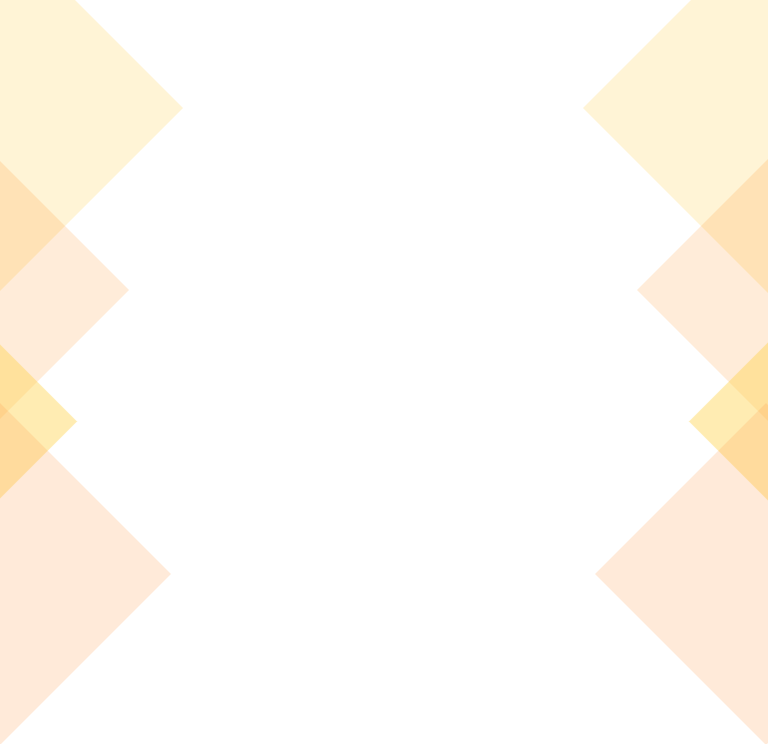
Write a Shadertoy shader that draws this background.

```glsl
// Pale translucent diamonds stacked along both side edges of a white field.
// The right side mirrors the left; each diamond is an L1 distance shape
// blended over the ones below it, so overlaps deepen in colour.

const vec3 WHITE = vec3(1.0);
const vec3 CREAM = vec3(1.0, 0.775, 0.20);
const vec3 ORANGE = vec3(1.0, 0.50, 0.0);
const vec3 GOLD = vec3(1.0, 0.815, 0.25);
const vec3 CORAL = vec3(1.0, 0.627, 0.32);

// Signed distance to a square standing on its corner
float diamondDistance(vec2 p, vec2 center, float radius) {
    vec2 d = abs(p - center);
    return (d.x + d.y - radius) * 0.70711;
}

// Blend a tinted diamond, placed by its inner tip, over the base colour
vec3 addDiamond(vec3 base, vec2 p, vec2 tip, float radius, vec3 tint, float opacity, float pixel) {
    float d = diamondDistance(p, tip - vec2(radius, 0.0), radius);
    float coverage = 1.0 - smoothstep(-0.7 * pixel, 0.7 * pixel, d);
    return mix(base, tint, coverage * opacity);
}

void mainImage(out vec4 fragColor, in vec2 fragCoord) {
    float pixel = 1.0 / iResolution.y;
    vec2 p = fragCoord * pixel;

    // Fold the right half onto the left, slightly inside the right edge
    float mirrorWidth = 0.9974 * iResolution.x * pixel;
    p.x = min(p.x, mirrorWidth - p.x);

    // Layers from back to front
    vec3 color = WHITE;
    color = addDiamond(color, p, vec2(0.2460, 0.8548), 0.256, CREAM, 0.20, pixel);
    color = addDiamond(color, p, vec2(0.1734, 0.6102), 0.180, ORANGE, 0.15, pixel);
    color = addDiamond(color, p, vec2(0.1035, 0.4335), 0.110, GOLD, 0.40, pixel);
    color = addDiamond(color, p, vec2(0.2298, 0.2285), 0.2298, CORAL, 0.22, pixel);

    fragColor = vec4(color, 1.0);
}
```
